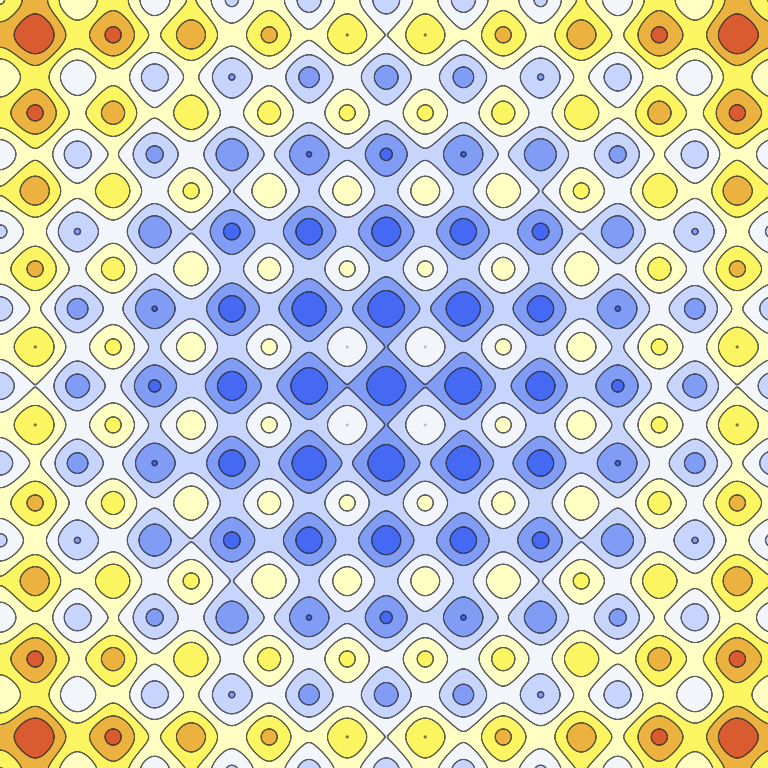
Give the GLSL for this pattern, as a three.js fragment shader.

```glsl
varying vec2 vUv;

#define CENTER vec2(0.5029, 0.4975)
#define SPAN 9.897
#define RIPPLE 9.93
#define LEVEL_STEP 10.04
#define LEVEL_BASE 0.24
#define LINE_HALF 0.0005
#define SOFT 0.0009
#define LINE_ALPHA 0.7

const float TAU = 6.2831853;
const vec3 INK = vec3(0.12, 0.13, 0.16);

// Fill colour of each height band, from valley to peak
vec3 bandColor(int band) {
  if (band == 0) return vec3(0.27, 0.41, 0.95);
  if (band == 1) return vec3(0.50, 0.61, 0.96);
  if (band == 2) return vec3(0.78, 0.83, 0.99);
  if (band == 3) return vec3(0.95, 0.965, 0.985);
  if (band == 4) return vec3(1.00, 1.00, 0.77);
  if (band == 5) return vec3(0.98, 0.96, 0.38);
  if (band == 6) return vec3(0.92, 0.70, 0.25);
  return vec3(0.85, 0.36, 0.19);
}

// Parabolic bowl with cosine ripples on both axes
float height(vec2 p) {
  vec2 ripple = RIPPLE * cos(TAU * p);
  return 20.0 + dot(p, p) - ripple.x - ripple.y;
}

vec2 slope(vec2 p) {
  return 2.0 * p + RIPPLE * TAU * sin(TAU * p);
}

// Second-order distance to a contour, stable where the slope vanishes
float contourDistance(float offset, float steepness) {
  float curvature = RIPPLE * TAU * TAU;
  float e = abs(offset);
  float root = sqrt(steepness * steepness + 2.0 * curvature * e);
  return sign(offset) * 2.0 * e / (steepness + root + 0.0001) / SPAN;
}

void main() {
  vec2 p = (vUv - CENTER) * SPAN;
  float h = height(p);
  float steepness = length(slope(p));
  vec3 color = bandColor(0);
  float line = 0.0;

  // Stack the bands and gather their outlines
  for (int i = 1; i < 8; i++) {
    float level = LEVEL_BASE + LEVEL_STEP * float(i);
    float d = contourDistance(h - level, steepness);
    color = mix(color, bandColor(i), smoothstep(-SOFT, SOFT, d));
    float stroke = 1.0 - smoothstep(LINE_HALF, LINE_HALF + SOFT, abs(d));
    line = max(line, stroke);
  }

  gl_FragColor = vec4(mix(color, INK, line * LINE_ALPHA), 1.0);
}
```
